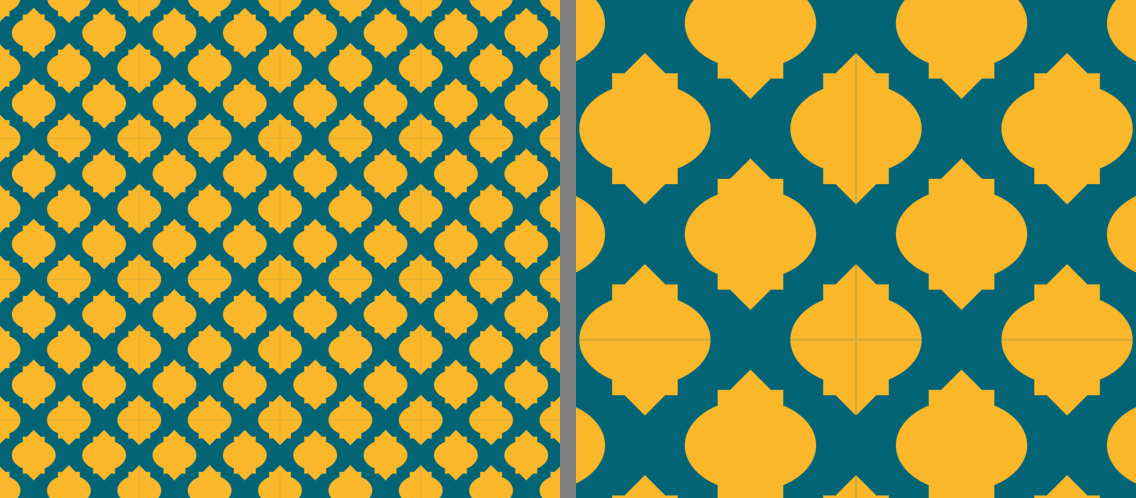
Left, the full canvas; right, a detail of the centre.
Reproduce this pattern procedurally as a WebGL 1 fragment shader.

```glsl
precision highp float;
// Moroccan lantern lattice: staggered golden motifs on teal, with faint tile seams.

uniform vec2 u_resolution;

#define REPEATS 7.959              // motif columns across the canvas width
#define ORIGIN vec2(0.5, 0.3906)   // a motif centre, in canvas widths
#define LOBE vec2(0.311, 0.2176)   // radii of the rounded body
#define STEP vec2(0.1554, 0.2625)  // half size of the stepped collar
#define TIP 0.359                  // height of the pointed ends
#define SEAM_SPACING 2.0           // repeats between tile seams
#define SEAM_WIDTH 0.009
#define SEAM_STRENGTH 0.18
#define GOLD vec3(0.984, 0.718, 0.165)
#define TEAL vec3(0.008, 0.392, 0.459)

float ellipseDistance(vec2 p, vec2 radii) {
  float k = length(p / radii);
  float slope = length(p / (radii * radii));
  return k * (k - 1.0) / max(slope, 0.001);
}

float boxDistance(vec2 p, vec2 halfSize) {
  vec2 d = abs(p) - halfSize;
  return length(max(d, 0.0)) + min(max(d.x, d.y), 0.0);
}

// Union of body, collar and pointed ends
float lanternDistance(vec2 p) {
  float body = ellipseDistance(p, LOBE);
  float collar = boxDistance(p, STEP);
  float diamond = (abs(p.x) + abs(p.y) - TIP) * 0.7071;
  float ends = max(diamond, abs(p.x) - STEP.x);
  return min(body, min(collar, ends));
}

// Coverage of hairlines along the borders of the larger tile
float seamCoverage(vec2 p, float pixel) {
  vec2 d = abs(fract(p / SEAM_SPACING + 0.5) - 0.5) * SEAM_SPACING;
  float width = max(SEAM_WIDTH, pixel);
  vec2 line = clamp(0.5 + (0.5 * width - d) / pixel, 0.0, 1.0);
  return max(line.x, line.y) * SEAM_WIDTH / width;
}

void main() {
  vec2 p = (gl_FragCoord.xy / u_resolution.x - ORIGIN) * REPEATS;
  float pixel = REPEATS / u_resolution.x;

  // Two mirrored, interleaved lattices form the stagger
  vec2 cell = abs(fract(p + 0.5) - 0.5);
  float d = min(lanternDistance(cell), lanternDistance(0.5 - cell));
  float fill = smoothstep(0.8, -0.8, d / pixel);
  fill = 1.0 - smoothstep(-0.8, 0.8, d / pixel);

  // Teal showing through the seams
  fill *= 1.0 - SEAM_STRENGTH * seamCoverage(p, pixel);
  gl_FragColor = vec4(mix(TEAL, GOLD, fill), 1.0);
}
```
